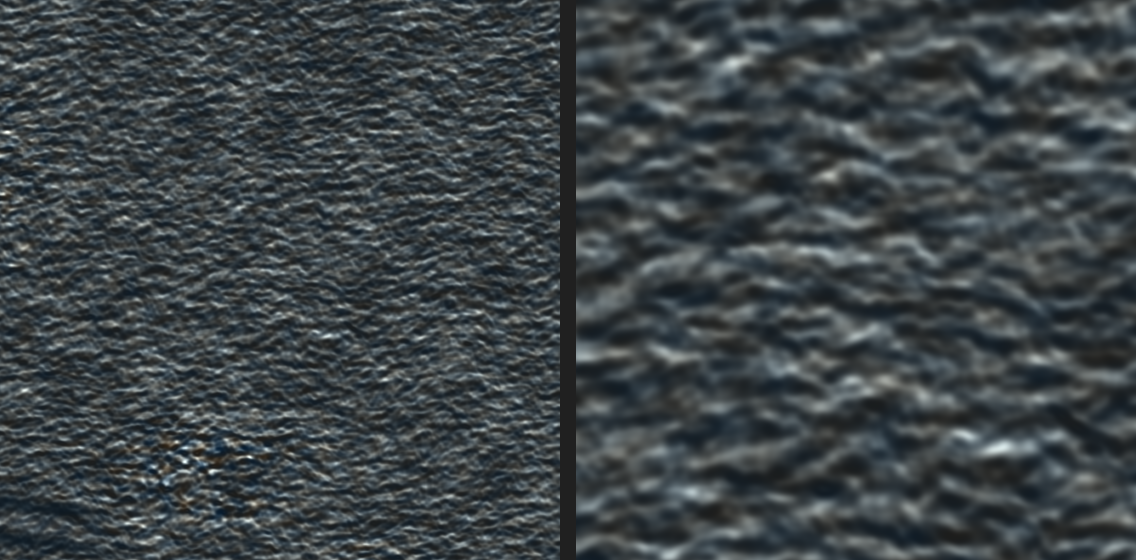
Left, the full canvas; right, a detail of the centre.
Write a WebGL 1 fragment shader that draws this texture.

```glsl
precision highp float;
// Dark slate water with fine wind ripples, glittering patches and low wave troughs.
uniform vec2 u_resolution;

float hash(vec2 p) {
  vec3 q = fract(p.xyx * vec3(0.1031, 0.1030, 0.0973));
  q += dot(q, q.yzx + 33.33);
  return fract((q.x + q.y) * q.z);
}

// Dot product of a random unit gradient with the offset from its lattice corner
float corner(vec2 cell, vec2 offset) {
  float angle = 6.2832 * hash(cell);
  return dot(vec2(cos(angle), sin(angle)), offset);
}

float gradientNoise(vec2 p) {
  vec2 i = floor(p), f = fract(p);
  vec2 u = f * f * f * (f * (f * 6.0 - 15.0) + 10.0);
  vec2 e = vec2(1.0, 0.0);
  return mix(mix(corner(i, f), corner(i + e.xy, f - e.xy), u.x),
             mix(corner(i + e.yx, f - e.yx), corner(i + e.xx, f - e.xx), u.x), u.y);
}

// Flattened ripples in three octaves, each slightly sheared against the last
float ripples(vec2 p) {
  float sum = 0.0, weight = 1.0;
  vec2 scale = vec2(34.0, 58.0);
  for (int i = 0; i < 3; i++) {
    sum += weight * gradientNoise(p * scale + 17.3 * float(i));
    p.y += 0.05 * p.x;
    scale *= vec2(1.7, 1.5);
    weight *= 0.6;
  }
  return sum;
}

float patchMask(vec2 p, vec2 center, vec2 radius) {
  vec2 d = (p - center) / radius;
  return exp(-dot(d, d));
}

void main() {
  vec2 p = gl_FragCoord.xy / min(u_resolution.x, u_resolution.y);

  // Crests rise gently to the right and bend with the swell
  vec2 q = p;
  q.y += -0.08 * p.x + 0.022 * gradientNoise(p * 4.0 + 5.0);
  q += vec2(0.005, 0.003) * gradientNoise(p * vec2(22.0, 30.0) + 40.0);

  // Patches where the water is choppier and glitters
  float glitter = patchMask(p, vec2(0.36, 0.16), vec2(0.17, 0.10))
                + 0.6 * patchMask(p, vec2(0.0, 0.67), vec2(0.10, 0.14))
                + 0.7 * patchMask(p, vec2(0.65, 0.01), vec2(0.06, 0.03));
  glitter *= 0.7 + 1.2 * gradientNoise(p * 18.0 + 9.0);

  // Ripples lit from above: the slope gives bright crests with dark undersides
  float slope = ripples(q) - ripples(q + vec2(0.001, 0.0062));
  slope += 0.4 * gradientNoise(p * vec2(13.0, 22.0) + 70.0);
  slope += 0.15 * gradientNoise(p * vec2(4.0, 7.0) + 90.0);
  slope += 0.6 * glitter * gradientNoise(p * vec2(75.0, 90.0) + 31.0);
  slope *= 1.0 + 0.6 * glitter;
  float light = max(0.251 + 0.335 * slope + 0.2 * slope * slope, 0.06);

  // Slate base colour with faint warm and cool tints
  vec3 color = light * vec3(0.97, 1.0, 0.97) + vec3(-0.02, 0.0, 0.02);
  float warmth = gradientNoise(q * vec2(32.0, 60.0) + 120.0);
  color += vec3(1.0, 0.1, -0.8) * warmth * (0.05 + 0.12 * glitter);

  // Two navy troughs with a pale crest between them at the lower left
  for (int i = 0; i < 2; i++) {
    float k = float(i);
    float line = 0.102 - 0.062 * k - 0.13 * p.x + 0.012 * gradientNoise(p * 14.0 + k);
    float reach = 1.0 - smoothstep(0.10, 0.21 + 0.06 * k, p.x);
    vec2 d = vec2(p.y - line, p.y - line + 0.032) / 0.013;
    vec2 band = exp(-d * d) * reach;
    color = mix(color, vec3(0.04, 0.09, 0.13), 0.8 * band.x);
    color += 0.08 * band.y * (1.0 - k);
  }

  gl_FragColor = vec4(clamp(color, 0.0, 1.0), 1.0);
}
```
